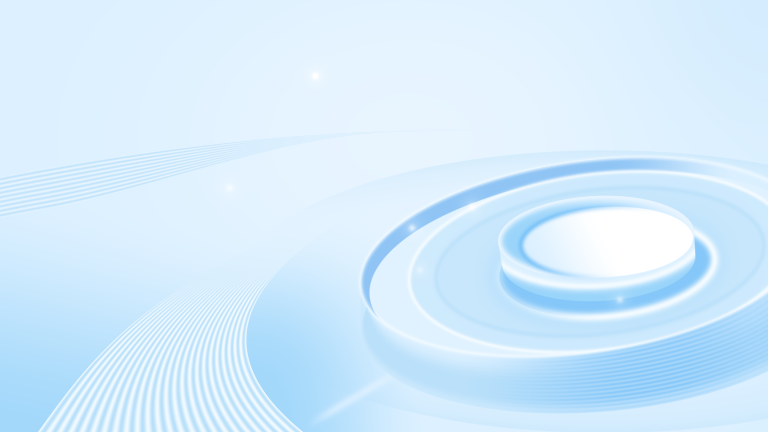
Give the GLSL for this background, as a Shadertoy shader.

```glsl
struct Oval { vec4 shape; float tilt; }; // centre, radii

// Palette
const vec3 WHITE = vec3(0.97, 0.99, 1.0);
const vec3 MIST = vec3(0.91, 0.96, 1.0);
const vec3 PALE = vec3(0.86, 0.94, 1.0);
const vec3 SKY = vec3(0.73, 0.88, 0.98);
const vec3 AZURE = vec3(0.6, 0.83, 0.98);
const vec3 DEEP = vec3(0.46, 0.75, 0.97);
const vec3 BAND = vec3(0.56, 0.77, 0.96);

// Shapes, in units of the canvas height
const Oval DISC = Oval(vec4(1.354, 0.405, 0.523, 0.221), 0.14);
const Oval BASE = Oval(vec4(1.389, 0.278, 0.556, 0.231), 0.087);
const Oval FLOOR = Oval(vec4(1.368, 0.382, 0.517, 0.211), 0.14);
const Oval GROOVE = Oval(vec4(1.389, 0.394, 0.444, 0.204), 0.12);
const Oval TRACK = Oval(vec4(1.389, 0.394, 0.382, 0.167), 0.12);
const Oval HALO = Oval(vec4(1.405, 0.38, 0.25, 0.112), 0.1);
const Oval PLINTH = Oval(vec4(1.38, 0.451, 0.227, 0.095), 0.05);
const Oval FOOT = Oval(vec4(1.386, 0.398, 0.224, 0.095), 0.05);
const Oval FACE = Oval(vec4(1.405, 0.44, 0.199, 0.081), 0.05);
const Oval ORBIT = Oval(vec4(1.4, 0.325, 0.86, 0.327), 0.0);

const float RIBBON_LINES = 24.0;
const float WISP_LINES = 9.0;
const float WALL_LINES = 15.0;
const int SWEEP_STEPS = 8;
const int SPARK_COUNT = 6;
// Position and strength of each spark
const vec3 SPARKS[SPARK_COUNT] = vec3[](
  vec3(0.73, 0.824, 1.0), vec3(0.532, 0.565, 0.6), vec3(0.954, 0.472, 0.6),
  vec3(1.093, 0.521, 0.7), vec3(0.972, 0.375, 0.4), vec3(1.435, 0.306, 0.5));

float ovalDist(vec2 p, Oval e) {
  float c = cos(e.tilt), s = sin(e.tilt);
  vec2 r = e.shape.zw, q = mat2(c, -s, s, c) * (p - e.shape.xy);
  float k = length(q / r);
  return k * (k - 1.0) / max(length(q / (r * r)), 1e-4);
}

// Solid swept from one oval to another
float sweepDist(vec2 p, Oval a, Oval b) {
  float d = 1e3;
  for (int i = 0; i <= SWEEP_STEPS; i++) {
    float t = float(i) / float(SWEEP_STEPS);
    d = min(d, ovalDist(p, Oval(mix(a.shape, b.shape, t), mix(a.tilt, b.tilt, t))));
  }
  return d;
}

float fall(float a, float b, float x) { return 1.0 - smoothstep(a, b, x); }

float fill(float d) {
  float soft = 0.8 / iResolution.y;
  return fall(-soft, soft, d);
}

float glow(float d, float width) { return exp(-d * d / (width * width)); }

// Parallel lines, evened out when too fine to resolve
float stripes(float t) {
  return mix(0.5 + 0.5 * cos(6.2832 * t), 0.5, smoothstep(0.3, 0.8, fwidth(t)));
}

vec3 backdrop(vec2 p) {
  float x = p.x, y = p.y;
  vec3 col = mix(PALE, MIST, glow(length((p - vec2(0.95, 0.68)) * vec2(0.7, 1.0)), 0.42));
  col = mix(col, AZURE, 0.85 * fall(0.0, 0.58, y + 0.22 * x) * fall(0.45, 1.0, x));
  col = mix(col, SKY, 0.25 * glow(length(p - vec2(1.78, 1.0)), 0.3));

  // Fine lines drifting in from the left
  float top = 0.59 + 0.2 * x - 0.09 * x * x;
  float t = (top - y) / (0.004 + 0.09 * fall(0.1, 0.9, x));
  float wisp = smoothstep(-0.05, 0.05, t) * fall(0.95, 1.05, t) * fall(0.3, 1.3, x);
  col = mix(col, mix(SKY, MIST, stripes(t * WISP_LINES)), 0.75 * wisp);

  // Wide faint orbit behind the disc
  float orbit = ovalDist(p, ORBIT);
  col = mix(col, SKY, 0.4 * fill(orbit) * exp(min(orbit, 0.0) * 22.0) * smoothstep(0.55, 1.1, x));

  // Sweeping ribbon and the blue hollow to its right
  float left = 0.088 + 0.72 * y + 2.45 * y * y * y;
  float right = 0.57 + 2.9 * (y - 0.213) * (y - 0.213);
  col = mix(col, AZURE, 0.75 * fill(right - x) * fall(0.12, 0.52, y) * fall(0.62, 1.0, x));
  float across = (x - left) / max(right - left, 0.02);
  float ribbon = fill(left - x) * fill(x - right) * fall(0.3, 0.48, y);
  col = mix(col, mix(SKY, WHITE, stripes(across * RIBBON_LINES)), 0.9 * ribbon);
  float streak = glow(y - 0.02 - 0.59 * (x - 0.72), 0.012);
  return mix(col, MIST, 0.6 * streak * smoothstep(0.7, 0.78, x) * fall(0.85, 0.98, x));
}

vec3 drawDisc(vec3 col, vec2 p) {
  float top = ovalDist(p, DISC), base = ovalDist(p, BASE);

  // Outer wall with engraved lines on the right
  float depth = clamp(top / max(top - base, 1e-3), 0.0, 1.0);
  float shade = smoothstep(1.05, 1.5, p.x) * (0.5 + 0.5 * fall(1.55, 1.8, p.x));
  vec3 wall = mix(mix(PALE, SKY, smoothstep(0.0, 0.5, depth)), DEEP, 0.75 * shade);
  wall = mix(wall, PALE, 0.35 * shade * stripes(depth * WALL_LINES));
  wall = mix(wall, PALE, 0.5 * smoothstep(0.75, 1.0, depth));
  col = mix(col, wall, fill(sweepDist(p, DISC, BASE)));

  // Dark rear lip, then stepped rings
  vec3 lip = mix(BAND, PALE, smoothstep(1.4, 1.72, p.x));
  vec3 face = mix(lip, mix(PALE, MIST, 0.4), fill(ovalDist(p, FLOOR)));
  float groove = ovalDist(p, GROOVE), track = ovalDist(p, TRACK);
  face = mix(face, mix(SKY, PALE, 0.6), fill(groove));
  face = mix(face, WHITE, 0.8 * glow(groove, 0.005));
  face = mix(face, mix(SKY, PALE, 0.45), fill(track));
  face = mix(face, SKY, 0.7 * glow(track, 0.006));
  col = mix(col, face, fill(top));
  return mix(col, WHITE, 0.6 * glow(top, 0.005));
}

vec3 drawPlinth(vec3 col, vec2 p) {
  // Glowing ring
  float halo = ovalDist(p, HALO);
  col = mix(col, AZURE, 0.55 * exp(-max(halo, 0.0) * 45.0));
  col = mix(col, DEEP, 0.75 * fill(halo));
  col = mix(col, WHITE, mix(0.35, 0.95, smoothstep(1.15, 1.4, p.x)) * glow(halo, 0.011));

  // Raised side and its bright edge
  float rim = ovalDist(p, PLINTH), face = ovalDist(p, FACE);
  vec3 side = mix(PALE, AZURE, smoothstep(0.0, 0.045, rim));
  side = mix(side, WHITE, 0.9 * glow(rim - 0.018, 0.009));
  col = mix(col, side, fill(sweepDist(p, PLINTH, FOOT)));

  // Rim and white face
  vec3 rimColour = mix(AZURE, PALE, smoothstep(1.15, 1.6, p.x));
  col = mix(col, mix(rimColour, MIST, glow(rim, 0.012)), fill(rim));
  float slant = p.x + 0.5 * (p.y - 0.44);
  col = mix(col, mix(PALE, vec3(1.0), smoothstep(1.2, 1.42, slant)), fill(face));
  return mix(col, DEEP, 0.8 * glow(face, 0.007) * fall(1.2, 1.5, p.x - 0.6 * (p.y - 0.44)));
}

void mainImage(out vec4 fragColor, in vec2 fragCoord) {
  vec2 p = fragCoord / iResolution.y;
  vec3 col = drawPlinth(drawDisc(backdrop(p), p), p);
  for (int i = 0; i < SPARK_COUNT; i++) {
    float r = length(p - SPARKS[i].xy);
    col = mix(col, vec3(1.0), SPARKS[i].z * (0.9 * glow(r, 0.008) + 0.3 * glow(r, 0.025)));
  }
  fragColor = vec4(min(col, 1.0), 1.0);
}
```
